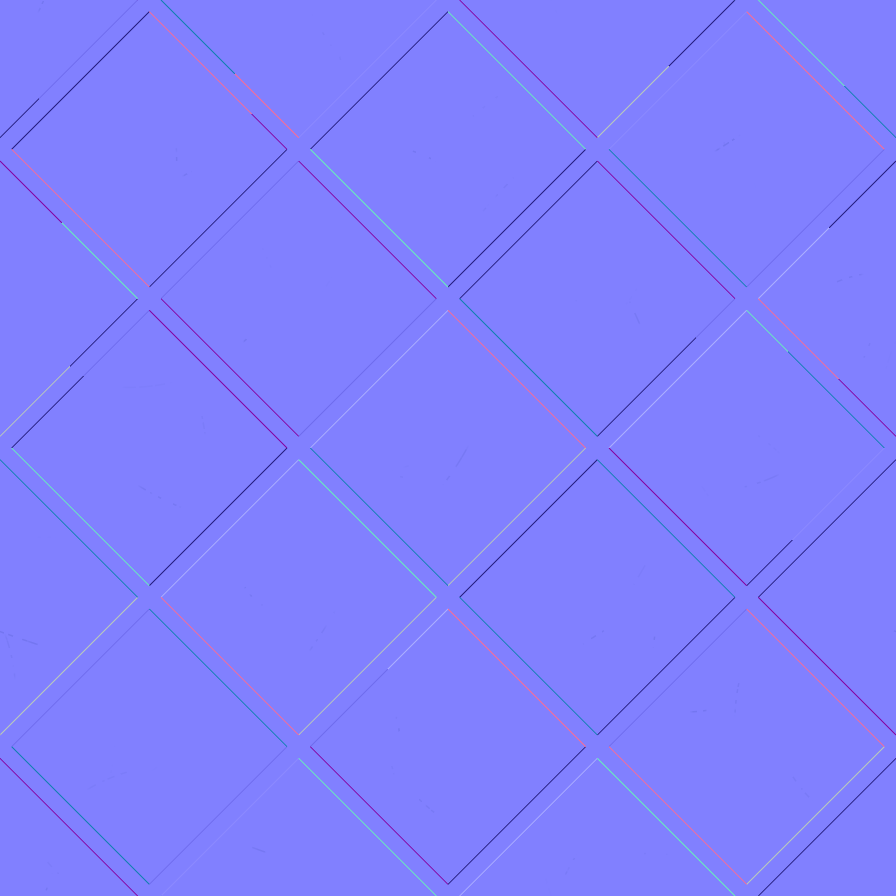
Give the GLSL for this texture map, as a WebGL 2 fragment shader.

```glsl
#version 300 es
precision highp float;

uniform vec2 u_resolution;
out vec4 outColor;

const float REPEATS = 3.0;
const float TILE_HALF = 0.461;    // half diagonal of a tile, in cells
const float LINE_HALF = 0.0022;   // half width of a bevel line
const vec3 FLAT = vec3(0.505, 0.502, 1.0);

float hash(vec2 p, float seed) {
    vec3 q = fract(vec3(p.xyx + seed * 1.37) * vec3(0.1031, 0.1030, 0.0973));
    q += dot(q, q.yzx + 33.33);
    return fract((q.x + q.y) * q.z);
}

float valueNoise(vec2 p, float seed) {
    vec2 i = floor(p);
    vec2 f = smoothstep(0.0, 1.0, fract(p));
    float low = mix(hash(i, seed), hash(i + vec2(1, 0), seed), f.x);
    float high = mix(hash(i + vec2(0, 1), seed), hash(i + vec2(1, 1), seed), f.x);
    return mix(low, high, f.y);
}

// Share of a pixel-wide window covered by a band around d = 0.
float bandCoverage(float d, float halfWidth, float px) {
    float overlap = min(d + halfWidth, 0.5 * px) - max(d - halfWidth, -0.5 * px);
    return clamp(overlap / px, 0.0, 1.0);
}

// Bevel colours of the edges that fall to the right.
vec3 fallingTone(float pick) {
    const vec3 pink = vec3(1.0, 0.42, 0.56);
    const vec3 purple = vec3(0.52, 0.0, 0.62);
    const vec3 green = vec3(0.40, 0.95, 0.72);
    const vec3 teal = vec3(0.05, 0.50, 0.68);
    return pick < 0.25 ? pink : pick < 0.52 ? purple : pick < 0.76 ? green : teal;
}

// Bevel colours of the edges that rise to the right.
vec3 risingTone(float pick, float side) {
    const vec3 lavender = vec3(0.68, 0.69, 1.0);
    const vec3 straw = vec3(0.74, 0.80, 0.72);
    const vec3 navy = vec3(0.13, 0.10, 0.48);
    const vec3 faintBlue = vec3(0.43, 0.42, 0.93);
    const vec3 faintLight = vec3(0.55, 0.54, 1.0);
    vec3 light = side > 0.0 ? straw : lavender;
    return pick < 0.32 ? light : pick < 0.60 ? navy : pick < 0.82 ? faintBlue : faintLight;
}

// Each edge keeps its tile's tone or its own; some change tone partway.
float edgePick(vec2 id, float along, float side, float seed) {
    float edgeSeed = seed + side * 3.0;
    float shared = hash(id, seed);
    float own = hash(id, edgeSeed + 11.0);
    float pick = hash(id, edgeSeed + 23.0) < 0.55 ? shared : own;
    float split = mix(-0.25, 0.25, hash(id, edgeSeed + 37.0));
    bool changes = hash(id, edgeSeed + 41.0) < 0.22;
    return changes && along > split ? fract(pick + 0.27) : pick;
}

float edgeMask(float across, float along, float px) {
    float line = bandCoverage(abs(across) - TILE_HALF, LINE_HALF, px);
    float inside = 1.0 - smoothstep(-0.5 * px, 0.5 * px, abs(along) - TILE_HALF);
    return line * inside;
}

// Broken hairline arc with a random place, turn and bend.
float scratch(vec2 p, vec2 id, float seed, float px) {
    vec2 centre = 0.42 * (vec2(hash(id, seed), hash(id, seed + 1.0)) - 0.5);
    float angle = 6.2832 * hash(id, seed + 2.0);
    vec2 axis = vec2(cos(angle), sin(angle));
    vec2 q = p - centre;
    float along = dot(q, axis);
    float across = dot(q, vec2(-axis.y, axis.x));
    float bend = 2.5 * (hash(id, seed + 3.0) - 0.5);
    float reach = mix(0.02, 0.10, hash(id, seed + 4.0));
    float line = bandCoverage(across - bend * along * along, 0.0025, px);
    float broken = smoothstep(0.55, 0.70, valueNoise(vec2(along * 90.0, seed) + id * 7.0, seed));
    return line * broken * (1.0 - smoothstep(0.7 * reach, reach, abs(along)));
}

void main() {
    float scale = REPEATS / min(u_resolution.x, u_resolution.y);
    vec2 cell = gl_FragCoord.xy * scale;
    float px = scale * 1.4142;

    // Diagonal lattice: x crosses falling edges, y crosses rising edges.
    vec2 diagonal = vec2(cell.x + cell.y, cell.x - cell.y);
    vec2 lattice = floor(diagonal + 0.5);
    vec2 local = diagonal - lattice;
    vec2 centre = 0.5 * vec2(lattice.x + lattice.y, lattice.x - lattice.y);
    vec2 id = 2.0 * mod(centre, REPEATS) + 5.0;

    // Sparse surface wear
    vec3 color = FLAT;
    for (int i = 0; i < 3; i++) {
        float seed = 61.0 + float(i) * 9.0;
        float strength = 0.5 * hash(id, seed + 6.0);
        float mark = scratch(cell - centre, id, seed, scale);
        color = mix(color, vec3(0.40, 0.42, 0.88), mark * strength);
    }

    // Bevel lines
    vec2 side = sign(local);
    vec3 falling = fallingTone(edgePick(id, local.y, side.x, 7.0));
    vec3 rising = risingTone(edgePick(id, local.x, side.y, 19.0), side.y);
    color = mix(color, rising, edgeMask(local.y, local.x, px));
    color = mix(color, falling, edgeMask(local.x, local.y, px));
    outColor = vec4(color, 1.0);
}
```
